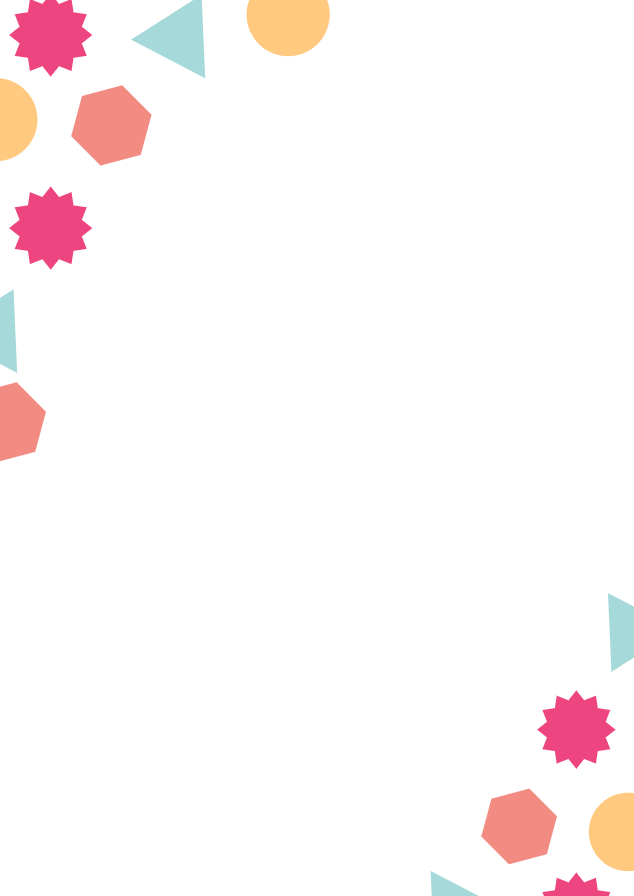
Give the GLSL for this background, as a WebGL 1 fragment shader.

```glsl
precision highp float;
// White sheet with flat confetti (starbursts, hexagons, triangles, discs) in two corners.
// One cluster of distance functions fills the upper left; a half-turned, slightly smaller
// copy of it fills the lower right. Lengths are in canvas heights.

uniform vec2 u_resolution;

#define PINK vec3(0.93, 0.27, 0.50)
#define CORAL vec3(0.95, 0.55, 0.51)
#define AMBER vec3(1.00, 0.79, 0.50)
#define TEAL vec3(0.65, 0.85, 0.85)
#define SHAPE_RADIUS 0.0464
#define TRIANGLE_RADIUS 0.0539
#define NOTCH_RATIO 0.775
#define HEXAGON_TILT 0.26
#define TRIANGLE_TILT 3.185
#define COPY_SCALE 0.943
#define COPY_ORIGIN vec2(0.6966, 0.8886)

const float PI = 3.14159265;

// Signed distance to the edges of a star with n tips; notch is the inner radius.
float starDistance(vec2 p, float n, float tip, float notch, float tilt) {
    float halfSector = PI / n;
    float angle = atan(p.y, p.x) - tilt;
    angle = abs(mod(angle + halfSector, 2.0 * halfSector) - halfSector);
    vec2 folded = length(p) * vec2(cos(angle), sin(angle));
    vec2 tipPoint = vec2(tip, 0.0);
    vec2 edge = notch * vec2(cos(halfSector), sin(halfSector)) - tipPoint;
    return dot(folded - tipPoint, normalize(vec2(edge.y, -edge.x)));
}

// A regular polygon is a star whose notches lie on its straight sides.
float polygonDistance(vec2 p, float n, float radius, float tilt) {
    return starDistance(p, n, radius, radius * cos(PI / n), tilt);
}

float burst(vec2 p) {
    return starDistance(p, 12.0, SHAPE_RADIUS, SHAPE_RADIUS * NOTCH_RATIO, 0.0);
}

float hexagon(vec2 p) {
    return polygonDistance(p, 6.0, SHAPE_RADIUS, HEXAGON_TILT);
}

float triangle(vec2 p) {
    return polygonDistance(p, 3.0, TRIANGLE_RADIUS, TRIANGLE_TILT);
}

float disc(vec2 p) {
    return length(p) - SHAPE_RADIUS;
}

// Paint a shape with an edge one pixel wide.
void fill(inout vec3 color, vec3 paint, float dist, float pixel) {
    color = mix(color, paint, clamp(0.5 - dist / pixel, 0.0, 1.0));
}

// Shapes shared by both corners.
void drawCluster(inout vec3 color, vec2 p, float pixel) {
    float bursts = min(burst(p - vec2(0.0566, 0.9609)), burst(p - vec2(0.0566, 0.7454)));
    float triangles = min(triangle(p - vec2(0.2001, 0.9581)), triangle(p - vec2(-0.0098, 0.6293)));
    fill(color, PINK, bursts, pixel);
    fill(color, TEAL, triangles, pixel);
    fill(color, CORAL, hexagon(p - vec2(0.1243, 0.8600)), pixel);
    fill(color, AMBER, disc(p - vec2(-0.0046, 0.8665)), pixel);
}

void main() {
    vec2 p = gl_FragCoord.xy / u_resolution.y;
    float pixel = 1.0 / u_resolution.y;
    vec3 color = vec3(1.0);

    // Upper left, with two extra shapes at the ends of the cluster
    drawCluster(color, p, pixel);
    fill(color, CORAL, hexagon(p - vec2(0.0065, 0.5286)), pixel);
    fill(color, AMBER, disc(p - vec2(0.3216, 0.9837)), pixel);

    // Lower right, turned by half a circle
    drawCluster(color, (COPY_ORIGIN - p) / COPY_SCALE, pixel / COPY_SCALE);

    gl_FragColor = vec4(color, 1.0);
}
```
